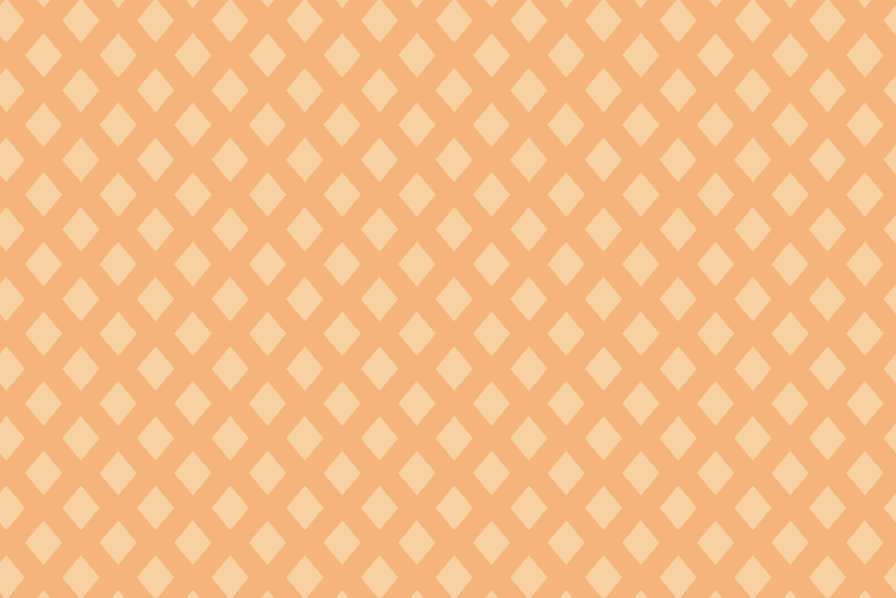
This pattern is drawn by a Shadertoy shader. Its source:

```glsl
// Pale diamonds in staggered rows on an apricot ground, leaving a broad lattice.
// Two rectangular grids, half a cell apart, each repeat one diamond distance
// function; the nearer diamond is blended over the ground with a soft edge.

const float COLUMNS = 12.0;                      // repeats across the canvas
const vec2 CELL = vec2(1.0, 0.9326);             // repeat size, in column widths
const vec2 DIAMOND_HALF = vec2(0.25, 0.2985);    // half diagonals
const vec2 GRID_SHIFT = vec2(0.0833, 0.0);       // grid offset from the centre

const vec3 GROUND = vec3(0.961, 0.710, 0.480);
const vec3 DIAMOND = vec3(0.969, 0.820, 0.635);

// Signed distance to the edge lines of a diamond centred at zero
float diamondDistance(vec2 p, vec2 halfSize) {
    vec2 slope = 1.0 / halfSize;
    return (dot(abs(p), slope) - 1.0) / length(slope);
}

// Offset from the centre of the nearest grid cell
vec2 repeatCentred(vec2 p, vec2 cell) {
    return p - cell * floor(p / cell + 0.5);
}

// Distance to the nearest diamond of both interleaved grids
float staggeredDiamonds(vec2 p, vec2 cell, vec2 halfSize) {
    float evenRows = diamondDistance(repeatCentred(p, cell), halfSize);
    float oddRows = diamondDistance(repeatCentred(p - 0.5 * cell, cell), halfSize);
    return min(evenRows, oddRows);
}

void mainImage(out vec4 fragColor, in vec2 fragCoord) {
    // Column widths, measured from the canvas centre
    float pixel = COLUMNS / iResolution.x;
    vec2 p = (fragCoord - 0.5 * iResolution.xy) * pixel - GRID_SHIFT;

    // Coverage across one pixel
    float d = staggeredDiamonds(p, CELL, DIAMOND_HALF);
    float coverage = clamp(0.5 - d / pixel, 0.0, 1.0);

    fragColor = vec4(mix(GROUND, DIAMOND, coverage), 1.0);
}
```
